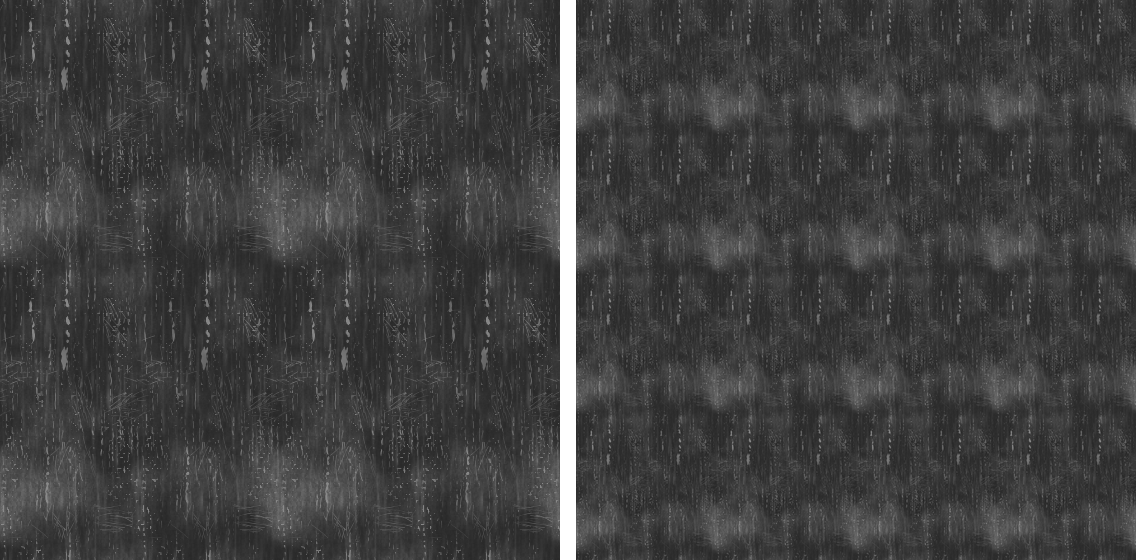
Left: one tile. Right: repeated 2 by 2.
Write a WebGL 1 fragment shader that draws this texture.

```glsl
precision highp float;
// Scratched, grimy charcoal plate: 2 by 2 foggy tiles, each with its scratches repeated twice across.
uniform vec2 u_resolution;

vec3 hash3(vec2 p) {
  vec3 h = fract(p.xyx * vec3(0.1031, 0.1030, 0.0973));
  h += dot(h, h.yxz + 33.33);
  return fract((h.xxy + h.yzz) * h.zyx);
}

// Value noise over the unit square that wraps after a whole number of cells
float noise(vec2 uv, vec2 cells) {
  vec2 p = uv * cells, i = floor(p), f = fract(p);
  f = f * f * (3.0 - 2.0 * f);
  vec2 a = mod(i, cells), b = mod(i + 1.0, cells);
  return mix(mix(hash3(a).x, hash3(vec2(b.x, a.y)).x, f.x),
             mix(hash3(vec2(a.x, b.y)).x, hash3(b).x, f.x), f.y);
}

float fbm(vec2 uv, vec2 cells) {
  float sum = 0.0, amp = 0.5;
  for (int i = 0; i < 5; i++) {
    sum += amp * noise(uv, cells);
    cells *= 2.0;
    amp *= 0.55;
  }
  return sum;
}

vec2 wrap(vec2 d, vec2 period) {
  return mod(d + 0.5 * period, period) - 0.5 * period;
}

float line(float dist, float halfWidth) {
  return clamp((halfWidth - dist) * u_resolution.x / 2.0 + 0.5, 0.0, 1.0);
}

float glow(vec2 p, vec2 center, vec2 size) {
  vec2 d = wrap(p - center, vec2(1.0)) / size;
  return exp(-dot(d, d));
}

// Group of bent hairline scratches; stroke holds angle, angular fan and half length
float bundle(vec2 p, vec2 center, vec2 spread, vec3 stroke) {
  vec2 d = wrap(p - center, vec2(0.5, 1.0));
  float ink = 0.0;
  for (int i = 0; i < 24; i++) {
    vec3 r = hash3(vec2(float(i) + 1.0, center.x * 97.0 + center.y * 41.0));
    float angle = stroke.x + (r.z - 0.5) * stroke.y;
    vec2 dir = vec2(cos(angle), sin(angle));
    vec2 v = d - (r.xy - 0.5) * spread;
    v = vec2(dot(v, dir), dot(v, vec2(-dir.y, dir.x)));
    v.y += (fract(r.x * 7.0) * 6.0 - 1.5) * v.x * v.x;
    float halfLength = stroke.z * (0.2 + 0.8 * fract(r.y * 9.0));
    float dist = length(vec2(max(abs(v.x) - halfLength, 0.0), v.y));
    ink = max(ink, line(dist, 0.001) * (0.3 + 0.7 * fract(r.z * 5.0)));
  }
  return ink;
}

// Ragged flake of worn paint; thin ones break into crumbs
float flake(vec2 p, vec2 center, vec2 size) {
  vec2 d = wrap(p - center, vec2(0.5, 1.0)), uv = p * vec2(2.0, 1.0);
  d.x += (noise(uv, vec2(6.0, 11.0)) + noise(uv, vec2(12.0, 70.0)) - 1.0) * 0.006;
  float taper = 1.0 - d.y * d.y / (size.y * size.y);
  float n = noise(uv, vec2(50.0, 110.0));
  float rough = mix(2.2 * n - 0.5, 0.5 + 0.8 * n, smoothstep(0.005, 0.01, size.x));
  return line(abs(d.x), size.x * taper * rough) * smoothstep(0.0, 0.25, min(taper, rough));
}

// Broken vertical drips, one per grid cell, each column shifted at random
float drips(vec2 uv, vec2 cells) {
  float column = mod(floor(uv.x * cells.x), cells.x);
  float y = uv.y * cells.y + hash3(vec2(column, 7.0)).x * cells.y;
  vec3 r = hash3(vec2(column + 17.0 * mod(floor(y), cells.y), cells.x));
  float x = 0.3 + 0.4 * r.x + 0.3 * (noise(uv, vec2(8.0, 50.0)) - 0.5);
  float fade = smoothstep(0.0, 0.3, fract(y)) * (1.0 - smoothstep(0.5, 1.0, fract(y)));
  float broken = smoothstep(0.35, 0.65, noise(uv, vec2(60.0, 120.0)));
  float dist = abs(fract(uv.x * cells.x) - x) * 0.5 / cells.x;
  return line(dist, 0.003 * r.z * r.z) * fade * broken * step(0.5, r.y);
}

void main() {
  vec2 p = gl_FragCoord.xy / u_resolution * 2.0;
  vec2 uv = p * vec2(2.0, 1.0);

  // Fog: drifting patches, brightest in the lower part of the tile
  float cloud = fbm(p, vec2(6.0));
  vec2 q = p + 0.16 * (vec2(noise(p, vec2(9.0)), noise(p + 0.37, vec2(8.0))) - 0.5);
  float fog = 0.07 + 1.5 * (cloud - 0.51) + 0.14 * glow(q, vec2(0.5, 0.55), vec2(0.9, 0.14));
  fog += 0.32 * glow(q, vec2(0.5, 0.25), vec2(0.9, 0.14));
  fog += 0.55 * glow(q, vec2(0.25, 0.25), vec2(0.13, 0.12)) + 0.5 * glow(q, vec2(0.04, 0.19), vec2(0.1, 0.12));
  fog += 0.3 * glow(q, vec2(0.78, 0.24), vec2(0.12)) + 0.35 * glow(q, vec2(0.94, 0.33), vec2(0.1, 0.14));
  fog -= 0.5 * glow(q, vec2(0.42, 0.37), vec2(0.09, 0.08));
  fog = clamp(fog, 0.0, 1.15);
  float tone = mix(0.17, 0.32, fog);

  // Vertical grime and fine grain
  float grime = noise(uv, vec2(36.0, 5.0)) * noise(uv, vec2(72.0, 14.0));
  float grain = noise(p, vec2(220.0)) + noise(uv, vec2(90.0, 60.0)) - 1.0;
  tone += 0.15 * grime * grime + 0.04 * grain * (0.4 + fog);

  // Scratch groups
  float ink = bundle(p, vec2(0.41, 0.85), vec2(0.06, 0.14), vec3(-1.15, 0.6, 0.04));
  ink = max(ink, bundle(p, vec2(0.46, 0.54), vec2(0.10, 0.10), vec3(0.25, 0.9, 0.05)));
  ink = max(ink, bundle(p, vec2(0.30, 0.56), vec2(0.06, 0.18), vec3(-1.4, 0.5, 0.05)));
  ink = max(ink, bundle(p, vec2(0.25, 0.34), vec2(0.18, 0.14), vec3(1.5, 0.9, 0.05)));
  ink = max(ink, bundle(p, vec2(0.41, 0.15), vec2(0.10, 0.10), vec3(-0.15, 0.7, 0.045)));
  ink = max(ink, bundle(p, vec2(0.21, 0.13), vec2(0.14, 0.09), vec3(1.9, 1.8, 0.04)));
  ink = max(ink, bundle(p, vec2(0.03, 0.67), vec2(0.14, 0.08), vec3(0.0, 1.2, 0.025)));
  ink = max(ink, 0.8 * bundle(p, vec2(0.10, 0.75), vec2(0.45, 0.90), vec3(1.2, 2.4, 0.025)));
  ink *= 0.45 + 0.55 * smoothstep(0.2, 0.6, noise(uv, vec2(50.0, 100.0)));

  // Drips, flakes and specks
  ink = max(ink, 0.9 * max(drips(uv, vec2(17.0, 4.0)), drips(uv, vec2(29.0, 6.0))));
  ink = max(ink, flake(p, vec2(0.229, 0.72), vec2(0.011, 0.045)));
  ink = max(ink, flake(p, vec2(0.24, 0.85), vec2(0.005, 0.20)));
  ink = max(ink, flake(p, vec2(0.168, 0.30), vec2(0.005, 0.14)));
  ink = max(ink, flake(p, vec2(0.11, 0.90), vec2(0.007, 0.03)));
  ink = max(ink, flake(p, vec2(0.118, 0.82), vec2(0.004, 0.05)));
  float crumbs = smoothstep(0.78, 0.95, noise(uv, vec2(80.0, 150.0)));
  ink = max(ink, crumbs * smoothstep(0.4, 0.8, noise(uv, vec2(11.0, 8.0))));

  ink *= mix(0.65, 1.0, smoothstep(0.35, 0.6, cloud));
  gl_FragColor = vec4(vec3(mix(tone, 0.56, 0.9 * ink)), 1.0);
}
```
